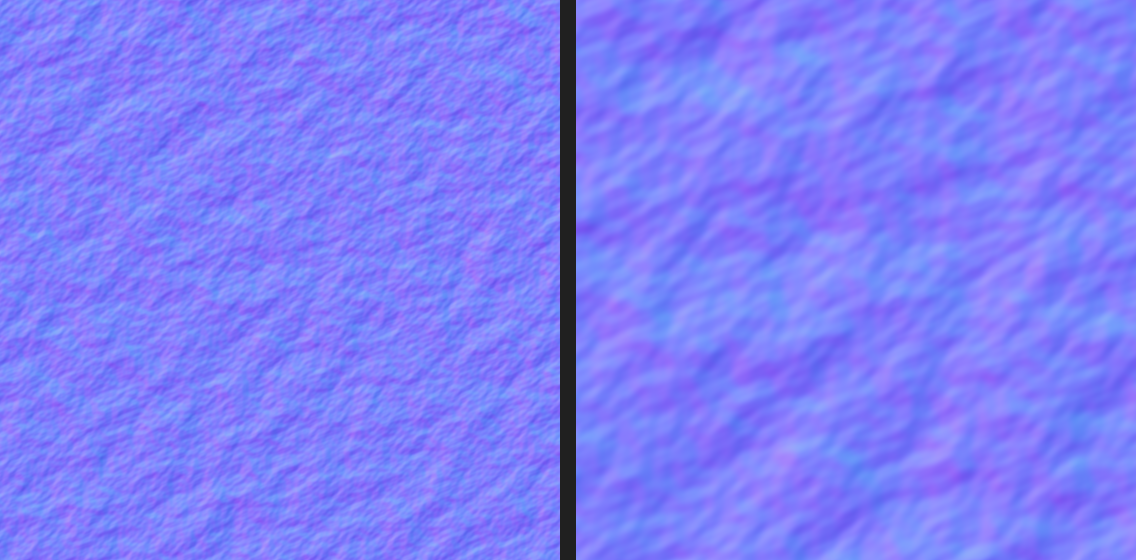
Left, the full canvas; right, a detail of the centre.
Give the GLSL for this texture map, as a three.js fragment shader.

```glsl
varying vec2 vUv;

const float RIDGE_ANGLE = 0.66;              // lie of the ridges, in radians
const vec2 RIDGE_FREQUENCY = vec2(9.6, 14.4); // along and across the ridges
const float BROAD_SHARE = 0.7;               // weight of the widest octave
const float RELIEF = 0.0069;
const float SAMPLE_STEP = 0.001;

mat2 rotation(float angle) {
  float c = cos(angle);
  float s = sin(angle);
  return mat2(c, -s, s, c);
}

// Unit gradient for a lattice point
vec2 latticeGradient(vec2 cell) {
  vec3 q = fract(vec3(cell.xyx) * vec3(0.1031, 0.1030, 0.0973));
  q += dot(q, q.yzx + 33.33);
  float angle = 6.28318 * fract((q.x + q.y) * q.z);
  return vec2(cos(angle), sin(angle));
}

float gradientNoise(vec2 p) {
  vec2 cell = floor(p);
  vec2 f = p - cell;
  vec2 fade = f * f * f * (f * (f * 6.0 - 15.0) + 10.0);
  vec2 right = vec2(1.0, 0.0);
  vec2 up = vec2(0.0, 1.0);
  float a = dot(latticeGradient(cell), f);
  float b = dot(latticeGradient(cell + right), f - right);
  float c = dot(latticeGradient(cell + up), f - up);
  float d = dot(latticeGradient(cell + 1.0), f - 1.0);
  return mix(mix(a, b, fade.x), mix(c, d, fade.x), fade.y);
}

// Octaves are turned against each other to hide the lattice
float surfaceHeight(vec2 uv, float ridgeAngle, vec2 frequency) {
  vec2 p = rotation(ridgeAngle) * uv;
  p = p * frequency + 40.0;
  mat2 turn = rotation(0.9);
  float height = 0.0;
  float amplitude = 1.0;
  for (int i = 0; i < 4; i++) {
    float share = i == 0 ? BROAD_SHARE : 1.0;
    height += share * amplitude * gradientNoise(p);
    p = turn * p * 2.0 + vec2(17.3, 91.7);
    amplitude *= 0.5;
  }
  return height;
}

vec2 surfaceSlope(vec2 uv, float h) {
  vec2 dx = vec2(h, 0.0);
  vec2 dy = vec2(0.0, h);
  float east = surfaceHeight(uv + dx, RIDGE_ANGLE, RIDGE_FREQUENCY);
  float west = surfaceHeight(uv - dx, RIDGE_ANGLE, RIDGE_FREQUENCY);
  float north = surfaceHeight(uv + dy, RIDGE_ANGLE, RIDGE_FREQUENCY);
  float south = surfaceHeight(uv - dy, RIDGE_ANGLE, RIDGE_FREQUENCY);
  return vec2(east - west, north - south) / (2.0 * h);
}

// Tangent-space normal with the green axis pointing down
vec3 encodeNormal(vec2 slope, float relief) {
  vec3 normal = normalize(vec3(-slope.x * relief, slope.y * relief, 1.0));
  vec3 color = normal * 0.5 + 0.5;
  // Blue falls a little on the shaded flanks
  color.b += 0.05 * (normal.x + normal.y) - 0.008;
  return clamp(color, 0.0, 1.0);
}

void main() {
  vec2 slope = surfaceSlope(vUv, SAMPLE_STEP);
  gl_FragColor = vec4(encodeNormal(slope, RELIEF), 1.0);
}
```
